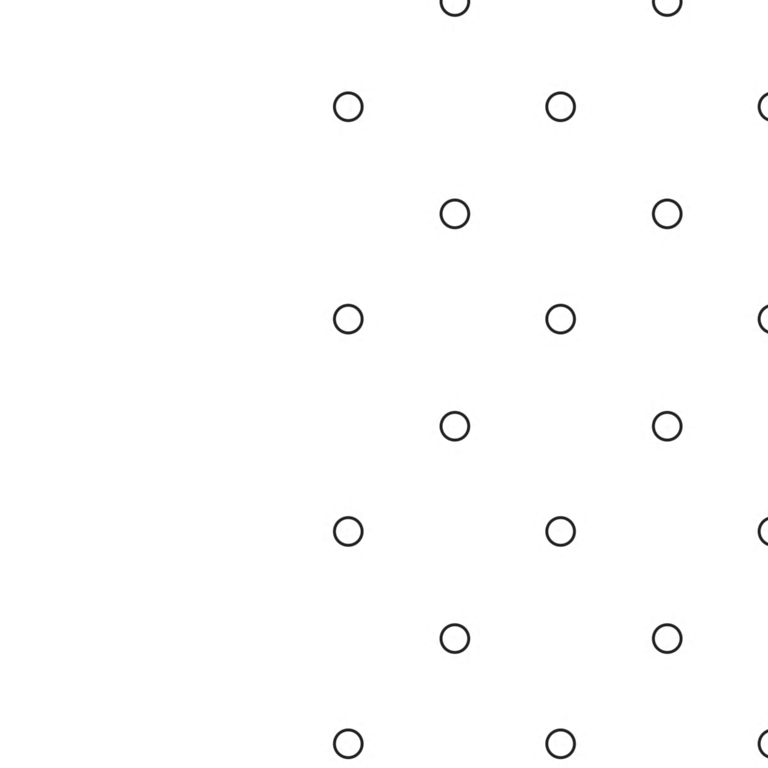
A Shadertoy shader for this pattern:

```glsl
const vec3 PAPER = vec3(1.0);
const vec3 INK = vec3(0.12, 0.12, 0.125);
const float SPACING = 0.2765;
const float RING_RADIUS = 0.0180;
const float RING_HALF_WIDTH = 0.0019;
const float MIN_SOFTNESS = 0.0013;

vec2 hashGradient(vec2 cell) {
    float angle = 6.2832 * fract(sin(dot(cell, vec2(127.1, 311.7))) * 43758.5);
    return vec2(cos(angle), sin(angle));
}

float gradientNoise(vec2 p) {
    vec2 i = floor(p), f = fract(p);
    vec2 u = f * f * f * (f * (f * 6.0 - 15.0) + 10.0);
    vec2 e = vec2(0.0, 1.0);
    float low = mix(dot(hashGradient(i), f),
                    dot(hashGradient(i + e.yx), f - e.yx), u.x);
    float high = mix(dot(hashGradient(i + e.xy), f - e.xy),
                     dot(hashGradient(i + e.yy), f - e.yy), u.x);
    return mix(low, high, u.y);
}

// Distance to the nearest centre of a grid that starts at the given origin
float gridDistance(vec2 p, vec2 origin, float spacing) {
    vec2 q = p - origin;
    vec2 index = max(round(q / spacing), 0.0);
    return length(q - index * spacing);
}

float ringCoverage(float d, float radius, float halfWidth, float softness) {
    return 1.0 - smoothstep(-softness, softness, abs(d - radius) - halfWidth);
}

// Faint speckle that fades out away from each ring
float speckle(vec2 p, float d, float radius) {
    float halo = 1.0 - smoothstep(radius, radius * 2.8, d);
    return halo * max(gradientNoise(p * 150.0), 0.0);
}

void mainImage(out vec4 fragColor, in vec2 fragCoord) {
    vec2 p = fragCoord / iResolution.y;
    float softness = max(MIN_SOFTNESS, 0.75 / iResolution.y);

    // Two interleaved grids form the staggered rows
    float d = min(gridDistance(p, vec2(0.4535, 0.0315), SPACING),
                  gridDistance(p, vec2(0.5923, 0.1685), SPACING));

    vec3 color = PAPER - vec3(0.035, 0.035, 0.045) * speckle(p, d, RING_RADIUS);
    color = mix(color, INK, ringCoverage(d, RING_RADIUS, RING_HALF_WIDTH, softness));
    fragColor = vec4(color, 1.0);
}
```
